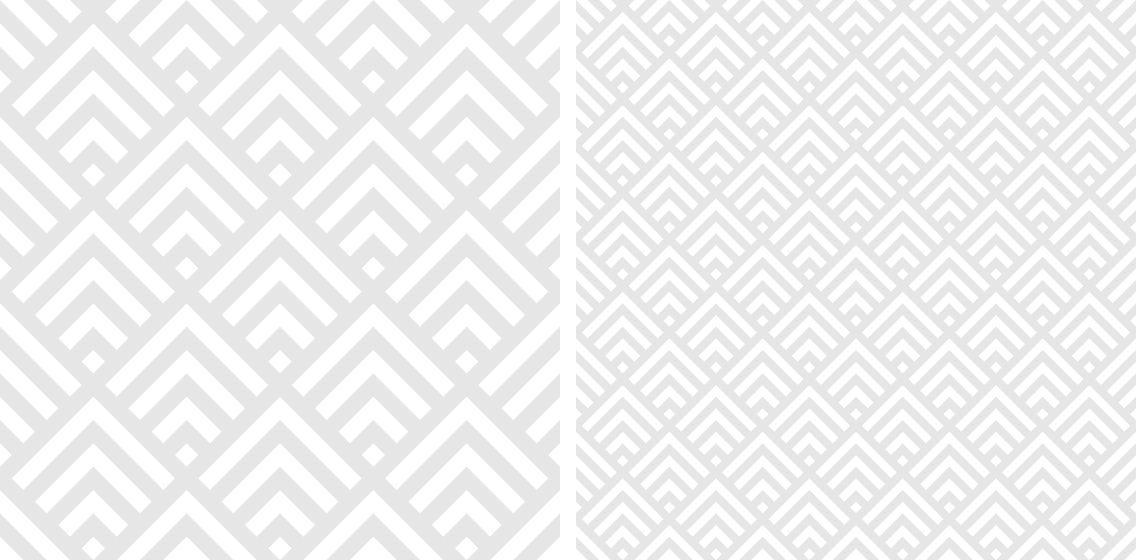
Left: one tile. Right: repeated 2 by 2.
Give the GLSL for this pattern, as a three.js fragment shader.

```glsl
// Nested white chevrons in a diamond lattice on pale grey, three repeats each way.
// Each diamond is a square cell in diagonal axes; the larger axis picks the
// chevron, and a grey gap surrounds every cell.
varying vec2 vUv;

const float REPEATS = 3.0;     // lattice periods across and up
const float BANDS = 8.0;       // band widths per cell, gap included
const float SOFTNESS = 0.001;  // half width of an edge, in canvas units
const vec3 GREY = vec3(0.9);
const vec3 WHITE = vec3(1.0);

// Diagonal cell axes in band widths, zero at the lower tip, wrapping mid-gap.
vec2 diamondCell(vec2 uv) {
  vec2 p = uv * REPEATS - vec2(0.5, 0.0);
  vec2 diagonal = vec2(p.y + p.x, p.y - p.x) * BANDS;
  return mod(diagonal + 0.5, BANDS) - 0.5;
}

// Signed distance to alternating bands, negative inside [0,1], [2,3], ...
float stripeDistance(float t) {
  return abs(mod(t + 0.5, 2.0) - 1.0) - 0.5;
}

// Signed distance to the chevrons, cut off along the two lower cell sides.
float chevronDistance(vec2 cell) {
  float stripes = stripeDistance(max(cell.x, cell.y));
  return max(stripes, -min(cell.x, cell.y));
}

void main() {
  // Convert from band widths to canvas units before smoothing
  float bandsPerCanvas = REPEATS * BANDS * sqrt(2.0);
  float d = chevronDistance(diamondCell(vUv)) / bandsPerCanvas;
  float chevron = 1.0 - smoothstep(-SOFTNESS, SOFTNESS, d);
  gl_FragColor = vec4(mix(GREY, WHITE, chevron), 1.0);
}
```
